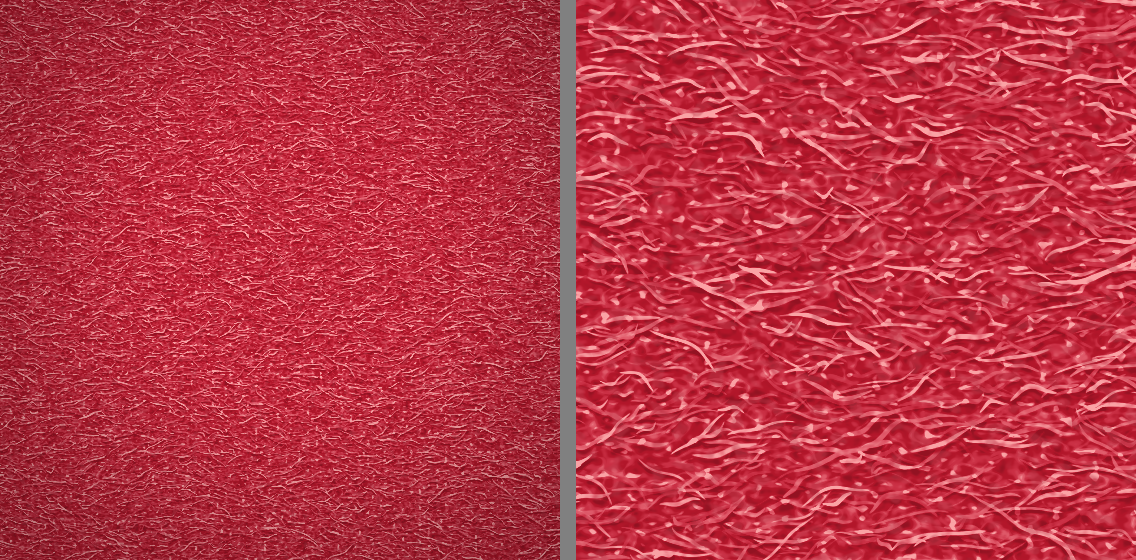
Left, the full canvas; right, a detail of the centre.
Write a Shadertoy shader that draws this texture.

```glsl
#define LAYERS 6
#define CELL vec2(0.044, 0.0185)
#define HALF_LENGTH 0.025
#define HALF_WIDTH 0.0016
#define ANGLE_SPREAD 0.75
#define SHADOW_DEPTH 0.36
#define GROUND_TONE 0.38
#define GLINT 0.6
#define VIGNETTE 0.27

const vec3 WINE    = vec3(0.56, 0.07, 0.13);
const vec3 CRIMSON = vec3(0.68, 0.085, 0.16);
const vec3 ROSE    = vec3(0.77, 0.18, 0.26);
const vec3 PINK    = vec3(0.85, 0.34, 0.40);
const vec3 PALE    = vec3(0.95, 0.62, 0.63);
const vec3 DUSTY   = vec3(0.72, 0.24, 0.30);

vec2 hash2(vec2 p) {
    vec3 q = fract(p.xyx * vec3(0.1031, 0.1030, 0.0973));
    q += dot(q, q.yzx + 33.33);
    return fract((q.xx + q.yz) * q.zy);
}

// Gradient noise, roughly -0.7 to 0.7
float corner(vec2 cell, vec2 offset, vec2 f) {
    float a = 6.2832 * hash2(cell + offset).x;
    return dot(vec2(cos(a), sin(a)), f - offset);
}

float gradientNoise(vec2 p) {
    vec2 i = floor(p), f = p - i;
    vec2 u = f * f * f * (f * (f * 6.0 - 15.0) + 10.0);
    return mix(mix(corner(i, vec2(0, 0), f), corner(i, vec2(1, 0), f), u.x),
               mix(corner(i, vec2(0, 1), f), corner(i, vec2(1, 1), f), u.x), u.y);
}

// Tapered, curved fibre: x = lit strand, y = shadow under it
vec2 fibre(vec2 p, float halfLength, float halfWidth, float bend, float phase, float blur) {
    float s = p.x / halfLength;
    if (abs(s) >= 1.0) return vec2(0.0);
    float taper = 1.0 - s * s;
    float y = p.y - bend * s * s - 0.0009 * sin(4.0 * s + phase);
    float w = halfWidth * sqrt(taper);
    float strand = 1.0 - smoothstep(w - 0.5 * blur, w + 0.5 * blur, abs(y));
    float shade = 1.0 - smoothstep(0.0, 2.2 * halfWidth, abs(y + 1.9 * halfWidth));
    return vec2(strand * smoothstep(0.0, 0.2, taper), shade * sqrt(taper));
}

// Crumpled ground between the fibres
float groundTone(vec2 p) {
    float folds = gradientNoise(p * vec2(38.0, 80.0) + 7.0);
    float grain = gradientNoise(p * vec2(130.0, 200.0) + 31.0);
    float crease = 1.0 - abs(gradientNoise(p * vec2(60.0, 100.0) + 53.0)) * 9.0;
    return GROUND_TONE + 0.36 * folds + 0.5 * grain + 0.25 * max(crease, 0.0);
}

// Lay fibres over the ground, one jittered grid per layer
float layFibres(vec2 p, float tone, float blur) {
    float flow = 0.55 * gradientNoise(p * vec2(6.0, 9.0) + 3.0);
    for (int layer = 0; layer < LAYERS; layer++) {
        float depth = float(layer) / float(LAYERS - 1);
        vec2 q = p + vec2(0.173, 0.0137) * float(layer);
        vec2 home = floor(q / CELL);
        for (int j = -1; j <= 1; j++)
        for (int i = -1; i <= 1; i++) {
            vec2 id = home + vec2(i, j);
            vec2 seed = id + 71.0 * float(layer) + 200.0;
            vec2 jitter = hash2(seed);
            vec2 shape = hash2(seed + 417.3);
            vec2 turn = hash2(seed + 829.7);
            vec2 look = hash2(seed + 1291.1);
            float angle = flow + ANGLE_SPREAD * (turn.x + turn.y - 1.0);
            float c = cos(angle), s = sin(angle);
            vec2 local = mat2(c, -s, s, c) * (q - (id + jitter) * CELL);
            vec2 f = fibre(local, HALF_LENGTH * mix(0.25, 1.0, shape.x),
                           HALF_WIDTH * mix(0.45, 1.0, look.y),
                           0.009 * (shape.y - 0.5), 6.2832 * turn.y, blur);
            float strandTone = mix(0.5, 1.08, pow(look.x, 1.3)) + 0.14 * depth;
            tone -= SHADOW_DEPTH * f.y * (0.35 + 0.65 * look.x);
            tone = mix(max(tone, -0.1), strandTone, f.x * mix(0.65, 1.0, look.x));
        }
    }
    return tone;
}

vec3 toneColour(float t) {
    vec3 colour = mix(WINE, CRIMSON, smoothstep(-0.05, 0.3, t));
    colour = mix(colour, ROSE, smoothstep(0.32, 0.56, t));
    colour = mix(colour, PINK, smoothstep(0.56, 0.8, t));
    return mix(colour, PALE, smoothstep(0.8, 1.15, t));
}

void mainImage(out vec4 fragColor, in vec2 fragCoord) {
    vec2 uv = fragCoord / iResolution.xy;
    vec2 p = fragCoord / iResolution.y;
    float blur = max(0.8 / iResolution.y, 0.0008);

    // Waviness bends ground and fibres together
    vec2 warped = p + 0.003 * vec2(gradientNoise(p * 32.0), gradientNoise(p * 42.0 + 19.0));
    float tone = layFibres(warped, groundTone(warped), blur);

    // Small crisp glints and fine grain
    float glint = gradientNoise(p * vec2(130.0, 210.0) + 151.0);
    tone += GLINT * smoothstep(0.26, 0.42, glint);
    tone += 0.3 * gradientNoise(p * vec2(210.0, 260.0) + 61.0);
    vec3 colour = toneColour(tone);

    // Dusty flecks
    float dust = smoothstep(0.12, 0.35, gradientNoise(p * vec2(85.0, 130.0) + 91.0));
    colour = mix(colour, DUSTY, 0.4 * dust);

    // Light falls off towards the edges
    vec2 edge = 2.0 * uv - vec2(1.05, 1.1);
    float falloff = smoothstep(0.4, 1.55, length(edge));
    colour *= 1.03 - VIGNETTE * falloff;

    fragColor = vec4(clamp(colour, 0.0, 1.0), 1.0);
}
```
